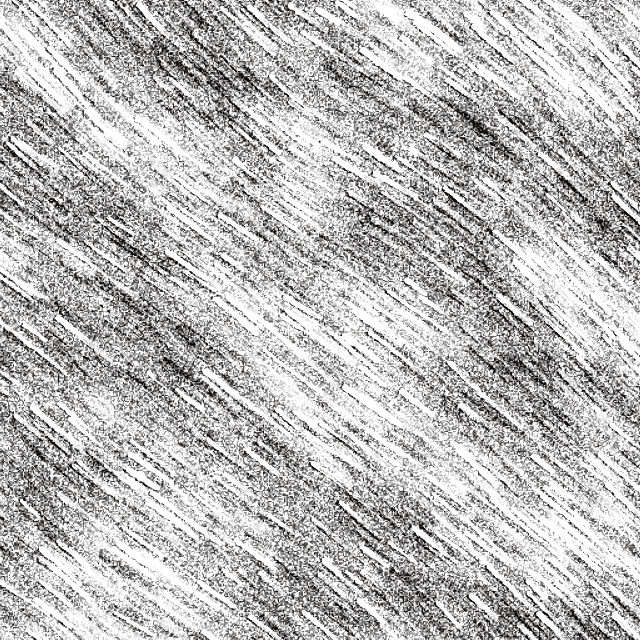
Reproduce this texture procedurally as a Shadertoy shader.

```glsl
#define STROKE_ANGLE 0.70
#define BEND 0.05
#define GRAIN_CELLS 512.0
#define GRAIN_CONTRAST 1.15
#define BASE_INK 0.03
#define PATCH_INK 0.32
#define BROAD_INK 0.22
#define MEDIUM_INK 0.28
#define LINE_INK 0.60
#define LIFTED_INK 0.46
#define RIM_INK 0.42
#define STREAK_INK 0.34

float hash(vec2 p) {
    vec3 q = fract(p.xyx * vec3(0.1031, 0.1030, 0.0973));
    q += dot(q, q.yzx + 33.33);
    return fract((q.x + q.y) * q.z);
}

float noise(vec2 p) {
    vec2 cell = floor(p), f = fract(p);
    f = f * f * (3.0 - 2.0 * f);
    float low = mix(hash(cell), hash(cell + vec2(1, 0)), f.x);
    float high = mix(hash(cell + vec2(0, 1)), hash(cell + vec2(1, 1)), f.x);
    return mix(low, high, f.y);
}

float fbm(vec2 p) {
    float sum = 0.0, weight = 0.5;
    for (int i = 0; i < 4; i++) {
        sum += weight * noise(p);
        p = p * 2.03 + 17.3;
        weight *= 0.5;
    }
    return sum / 0.9375;
}

// Strongest of the jittered capsules near q; x runs along the strokes.
float strokes(vec2 q, vec2 size, float thickness, float gate, float seed) {
    float soft = max(0.0011, 0.7 / iResolution.y);
    float rough = (noise(q * vec2(170.0, 330.0) + seed) - 0.5) * 0.0022;
    float row = floor(q.y / size.y);
    float ink = 0.0;
    for (int j = -1; j <= 1; j++) {
        float r = row + float(j);
        float stagger = hash(vec2(r, seed)) * 7.0;
        float column = floor(q.x / size.x + stagger);
        for (int i = -1; i <= 1; i++) {
            vec2 id = vec2(column + float(i), r) + seed * 3.7;
            float pressure = smoothstep(gate, 1.0, hash(id + 41.0));
            vec2 jitter = vec2(hash(id + 11.3), hash(id + 23.9)) - 0.5;
            vec2 center = (vec2(column + float(i) - stagger, r) + 0.5 + 0.7 * jitter) * size;
            vec2 rel = q - center;
            float along = rel.x / size.x;
            rel.y -= rel.x * (hash(id + 5.1) - 0.5) * size.y / size.x;
            float halfLength = size.x * mix(0.15, 0.5, hash(id + 67.0));
            float halfWidth = size.y * thickness * mix(0.5, 1.0, hash(id + 83.0));
            rel.x = max(abs(rel.x) - halfLength, 0.0);
            float edge = length(rel) - halfWidth + rough;
            float fade = clamp(0.8 - 0.7 * along, 0.3, 1.0);
            ink = max(ink, pressure * fade * (1.0 - smoothstep(-soft, soft, edge)));
        }
    }
    return ink;
}

void mainImage(out vec4 fragColor, in vec2 fragCoord) {
    vec2 uv = fragCoord / iResolution.y;

    // Slanted, gently bent stroke coordinates
    float c = cos(STROKE_ANGLE), s = sin(STROKE_ANGLE);
    vec2 q = vec2(c * uv.x - s * uv.y, s * uv.x + c * uv.y) + 3.0;
    q.y += BEND * (noise(uv * 3.0 + 4.7) - 0.5);
    q.y += 0.006 * (noise(uv * 11.0 + 9.1) - 0.5);

    // Uneven shading and fine streaks
    float patches = smoothstep(0.25, 0.75, fbm(q * vec2(4.5, 8.0)));
    float streaks = 0.6 * noise(q * vec2(16.0, 150.0)) + 0.4 * noise(q * vec2(30.0, 290.0) + 31.0);
    float ink = BASE_INK + PATCH_INK * patches + STREAK_INK * (streaks - 0.5);

    // Pencil strokes
    ink += BROAD_INK * strokes(q, vec2(0.17, 0.018), 0.46, 0.1, 2.0);
    ink += MEDIUM_INK * strokes(q, vec2(0.10, 0.010), 0.42, 0.15, 5.0);
    ink += LINE_INK * (0.5 + 0.5 * patches) * strokes(q, vec2(0.11, 0.009), 0.20, 0.45, 8.0);

    // Lifted white strokes with a dark rim on one side
    vec2 liftSize = vec2(0.11, 0.012);
    float lifted = strokes(q, liftSize, 0.40, 0.3, 13.0);
    float shadow = strokes(q + vec2(0.002, 0.0028), liftSize, 0.40, 0.3, 13.0);
    ink += RIM_INK * max(shadow - lifted, 0.0) - LIFTED_INK * lifted;

    // Paper tooth breaks up the graphite
    vec2 toothPoint = uv * GRAIN_CELLS + 0.25;
    float tooth = noise(toothPoint) - 0.5;
    float bite = smoothstep(-0.12, 0.28, ink);
    float dark = clamp(ink + GRAIN_CONTRAST * tooth * bite, 0.0, 0.96);

    vec3 tint = vec3(-0.006, 0.002, 0.004) + 0.03 * (noise(toothPoint + 71.0) - 0.5) * vec3(1, 0, -1);
    fragColor = vec4(clamp(vec3(1.0 - dark) - tint * dark, 0.0, 1.0), 1.0);
}
```
